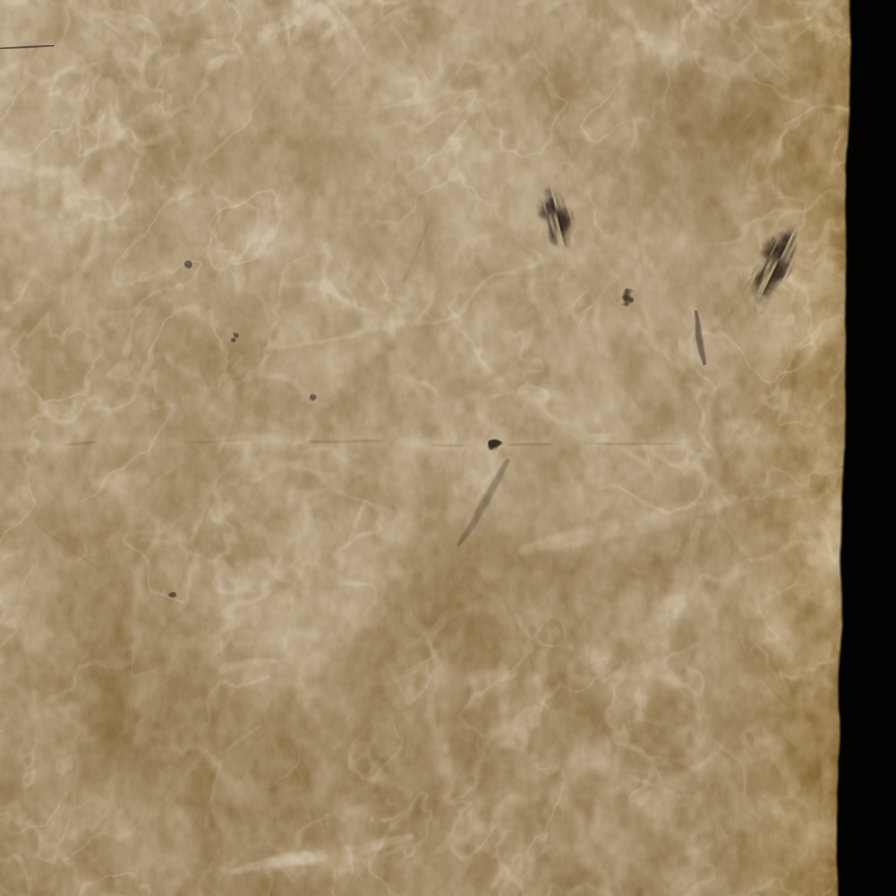
A WebGL 2 fragment shader for this texture:

```glsl
#version 300 es
precision highp float;

uniform vec2 u_resolution;
out vec4 fragColor;

float hash(vec2 p) {
    return fract(sin(dot(p, vec2(127.1, 311.7))) * 43758.5453);
}

float noise(vec2 p) {
    vec2 i = floor(p), f = fract(p);
    f = f * f * (3.0 - 2.0 * f);
    return mix(mix(hash(i), hash(i + vec2(1, 0)), f.x),
               mix(hash(i + vec2(0, 1)), hash(i + vec2(1, 1)), f.x), f.y);
}

mat2 rotation(float a) {
    return mat2(cos(a), sin(a), -sin(a), cos(a));
}

float fbm(vec2 p) {
    float sum = 0.0, amp = 0.5;
    for (int i = 0; i < 4; i++) {
        sum += amp * noise(p);
        p = rotation(0.7) * p * 2.03 + 17.3;
        amp *= 0.5;
    }
    return sum / 0.9375;
}

// Thin bright lines along the mid level of a noise field
float veins(vec2 p, float width) {
    return 1.0 - smoothstep(0.0, width, abs(fbm(p) - 0.5));
}

// Soft stroke from a to b, narrowing at both ends
float stroke(vec2 p, vec2 a, vec2 b, float width) {
    vec2 d = b - a;
    float t = clamp(dot(p - a, d) / dot(d, d), 0.0, 1.0);
    float w = width * (0.4 + 2.4 * t * (1.0 - t));
    return 1.0 - smoothstep(w * 0.3, w + 0.001, length(p - a - d * t));
}

// Oval patch of dark hair, streaked along its long axis
float hairPatch(vec2 p, vec2 center, vec2 radius, float angle) {
    vec2 q = rotation(angle) * (p - center);
    float streaks = noise(q * vec2(320.0, 45.0) + 9.0);
    float edge = length(q / radius) + 0.7 * (fbm(q * 70.0) - 0.5);
    return (1.0 - smoothstep(0.3, 1.1, edge)) * smoothstep(0.05, 0.75, streaks);
}

float speck(vec2 p, vec2 center, float radius) {
    float d = length(p - center) + radius * 1.2 * (noise(p * 170.0) - 0.5);
    return 1.0 - smoothstep(radius * 0.4, radius * 1.2, d);
}

void main() {
    vec2 uv = gl_FragCoord.xy / u_resolution;
    vec2 warp = vec2(fbm(uv * 9.0), fbm(uv * 9.0 + 40.0)) - 0.5;
    vec2 p = uv + 0.05 * warp;
    vec2 wobble = uv + 0.018 * warp;

    // Broad light, mottling and fine grain
    float tone = 0.95 * (uv.y - 0.5) - 0.9 * (uv.x - 0.45) - 0.45;
    tone += 3.4 * (fbm(p * 6.0 + 3.0) - 0.5);
    tone += 3.0 * (fbm(p * vec2(30.0, 22.0)) - 0.5);
    tone += 2.0 * (fbm(uv * vec2(105.0, 75.0)) - 0.5);

    // Network of pale veins, stronger in patches
    for (int i = 0; i < 4; i++) {
        float k = float(i);
        vec2 q = rotation(k * 1.3) * p * (7.0 + 4.0 * k) * vec2(1.0, 0.65) + 31.0 * k;
        float patches = smoothstep(0.35, 0.7, noise(uv * 8.0 + 13.0 * k));
        tone += 0.85 * patches * veins(q, 0.045);
    }

    // Scattered scuffs, mostly steep, some dark
    for (int i = 0; i < 44; i++) {
        float k = float(i);
        vec2 start = vec2(hash(vec2(k, 1.0)), hash(vec2(k, 2.0)));
        float angle = 0.5 + 2.0 * hash(vec2(k, 3.0));
        vec2 span = (0.03 + 0.09 * hash(vec2(k, 4.0))) * vec2(cos(angle), sin(angle));
        float strength = hash(vec2(k, 5.0)) < 0.2 ? -0.7 : 0.75;
        tone += strength * stroke(wobble, start, start + span, 0.0025) * noise(uv * 60.0 + k);
    }

    // Worn pale streaks and the level crease
    float wear = smoothstep(0.2, 0.6, fbm(uv * 35.0));
    tone += 1.5 * wear * stroke(wobble, vec2(0.26, 0.03), vec2(0.46, 0.07), 0.01);
    tone += 1.2 * wear * stroke(wobble, vec2(0.58, 0.385), vec2(0.82, 0.445), 0.016);
    tone += 1.0 * wear * stroke(wobble, vec2(0.69, 0.14), vec2(0.78, 0.42), 0.014);
    float crease = uv.y - 0.506 - 0.008 * (noise(vec2(uv.x * 14.0, 2.0)) - 0.5);
    tone += 0.8 * exp(-pow(crease / 0.007, 2.0)) * noise(uv * vec2(18.0, 50.0));
    tone -= 1.3 * exp(-pow(crease / 0.0018, 2.0)) * smoothstep(0.5, 0.8, noise(uv * 22.0));

    // Rough browned margin
    float border = 0.934 + 0.014 * uv.y + 0.007 * (fbm(vec2(uv.y * 16.0, 5.0)) - 0.5);
    float margin = smoothstep(0.16, 0.0, border - uv.x);
    tone += margin * (3.0 * (fbm(p * 48.0 + 7.0) - 0.5) - 0.35);
    tone -= 1.1 * smoothstep(0.016, 0.0, border - uv.x);

    vec3 color = vec3(0.685, 0.605, 0.475) + clamp(tone, -4.0, 2.2) * vec3(0.052, 0.059, 0.071);
    color += margin * vec3(0.012, 0.0, -0.025);

    // Hair patches, holes and cuts
    float dark = hairPatch(uv, vec2(0.622, 0.752), vec2(0.019, 0.036), -0.25);
    dark = max(dark, hairPatch(uv, vec2(0.863, 0.7), vec2(0.021, 0.052), 0.45));
    dark = max(dark, speck(uv, vec2(0.553, 0.505), 0.007));
    dark = max(dark, 0.85 * speck(uv, vec2(0.697, 0.668), 0.008));
    dark = max(dark, 0.7 * stroke(uv, vec2(0.0, 0.946), vec2(0.06, 0.949), 0.001));
    dark = max(dark, 0.55 * stroke(wobble, vec2(0.779, 0.655), vec2(0.787, 0.6), 0.005));
    dark = max(dark, 0.3 * stroke(wobble, vec2(0.567, 0.48), vec2(0.51, 0.39), 0.006));
    for (int i = 0; i < 5; i++) {
        float k = float(i);
        vec2 spot = vec2(0.9 * hash(vec2(k, 7.0)), 0.3 + 0.5 * hash(vec2(k, 8.0)));
        dark = max(dark, 0.6 * speck(uv, spot, 0.003 + 0.003 * hash(vec2(k, 9.0))));
    }
    color = mix(color, vec3(0.15, 0.11, 0.08), 0.88 * dark);

    // Black ground beyond the border
    float soft = 1.2 / u_resolution.x + 0.001;
    color = mix(color, vec3(0.008, 0.008, 0.004), smoothstep(-soft, soft, uv.x - border));
    fragColor = vec4(color, 1.0);
}
```
